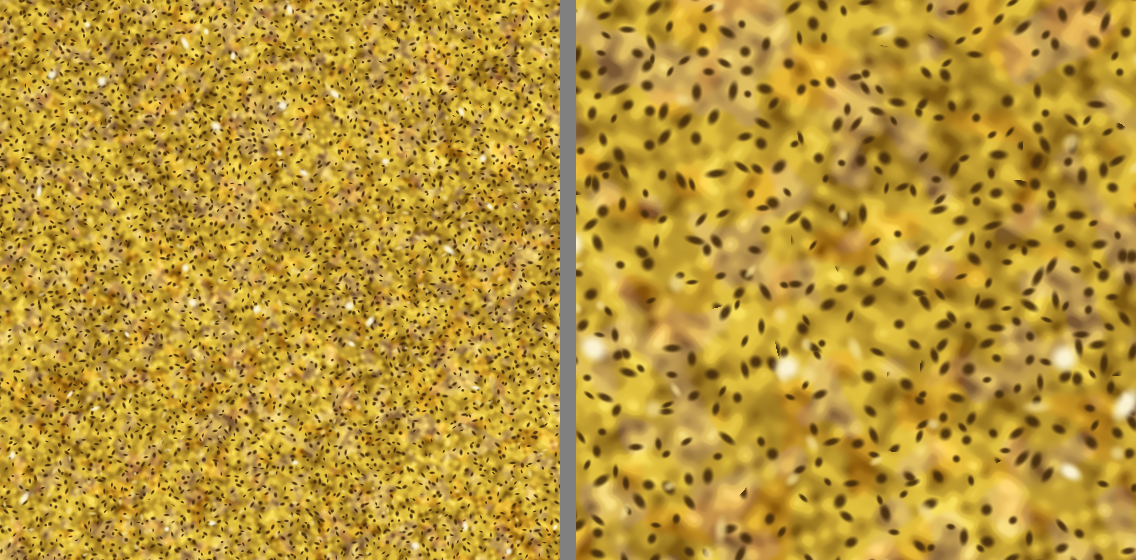
Left, the full canvas; right, a detail of the centre.
Reproduce this texture procedurally as a Shadertoy shader.

```glsl
// Gold glitter: a dense bed of soft yellow and ochre grains, pitted with small
// dark gaps and lit by scattered pale glints. Layered value noise picks the
// metal tone; jittered grids of soft ellipses place the gaps and the glints.

const vec3 SHADOW = vec3(0.27, 0.17, 0.04);
const vec3 UMBER  = vec3(0.49, 0.35, 0.06);
const vec3 OCHRE  = vec3(0.63, 0.49, 0.13);
const vec3 GOLD   = vec3(0.75, 0.61, 0.18);
const vec3 YELLOW = vec3(0.88, 0.75, 0.24);
const vec3 LEMON  = vec3(0.97, 0.87, 0.36);
const vec3 CREAM  = vec3(0.95, 0.86, 0.55);
const vec3 WHITE  = vec3(0.99, 0.96, 0.84);

// Three random values from a cell and a layer seed
vec3 hash3(vec2 cell, float seed) {
    vec3 p = fract(vec3(cell.xyx + seed * 17.3) * vec3(0.1031, 0.1030, 0.0973));
    p += dot(p, p.yxz + 33.33);
    return fract((p.xxy + p.yzz) * p.zyx);
}

vec2 rotate(vec2 p, float angle) {
    float c = cos(angle), s = sin(angle);
    return vec2(c * p.x - s * p.y, s * p.x + c * p.y);
}

// Smooth value noise centred on zero; each layer gets its own rotation
float noise(vec2 uv, float scale, float seed) {
    vec2 p = rotate(uv, seed * 0.7) * scale;
    vec2 cell = floor(p), f = fract(p);
    f = f * f * (3.0 - 2.0 * f);
    float low  = mix(hash3(cell, seed).x, hash3(cell + vec2(1, 0), seed).x, f.x);
    float high = mix(hash3(cell + vec2(0, 1), seed).x, hash3(cell + vec2(1, 1), seed).x, f.x);
    return mix(low, high, f.y) - 0.5;
}

// Coverage of scattered soft ellipses; radius is a fraction of a grid cell
float flakes(vec2 uv, float scale, float chance, float radius, float softness, float seed) {
    vec2 p = rotate(uv, seed * 0.7) * scale;
    vec2 base = floor(p);
    float cover = 0.0;
    for (int y = -1; y <= 1; y++) {
        for (int x = -1; x <= 1; x++) {
            vec2 cell = base + vec2(x, y);
            vec3 place = hash3(cell, seed);
            vec3 form = hash3(cell, seed + 5.0);
            vec2 d = rotate(p - cell - 0.1 - 0.8 * place.xy, form.x * 6.2832);
            float stretch = mix(1.0, 1.6, form.y);
            float size = radius * mix(0.65, 1.25, form.z);
            float reach = length(d * vec2(1.0 / stretch, stretch)) / size;
            float shape = 1.0 - smoothstep(1.0 - softness, 1.0, reach);
            cover = max(cover, shape * step(place.z, chance));
        }
    }
    return cover;
}

// Metal colour from dull (0) to bright (1)
vec3 metal(float tone) {
    vec3 color = mix(UMBER, OCHRE, smoothstep(0.10, 0.30, tone));
    color = mix(color, GOLD, smoothstep(0.27, 0.50, tone));
    color = mix(color, YELLOW, smoothstep(0.48, 0.72, tone));
    return mix(color, LEMON, smoothstep(0.74, 1.0, tone));
}

void mainImage(out vec4 fragColor, in vec2 fragCoord) {
    vec2 uv = fragCoord / iResolution.y;

    // Fine grains over broader uneven patches
    float patches = noise(uv, 9.0, 1.0) + noise(uv, 26.0, 2.0);
    float tone = 0.54 + 0.13 * patches;
    tone += 0.62 * noise(uv, 125.0, 3.0);
    tone += 0.50 * noise(uv, 68.0, 4.0);
    vec3 color = metal(tone);

    // Greyer and warmer tints drift between the grains
    float pale = smoothstep(0.04, 0.26, noise(uv, 52.0, 6.0));
    float warm = smoothstep(0.10, 0.35, noise(uv, 45.0, 7.0));
    color += pale * vec3(0.0, 0.0, 0.14);
    color += warm * vec3(0.03, -0.03, -0.04);

    // Dark gaps, denser in the dull patches
    float density = 0.70 - 0.30 * patches;
    float gaps = flakes(uv, 74.0, density, 0.34, 0.75, 8.0);
    color = mix(color, SHADOW, 0.92 * gaps);

    // Small cream flecks, then a few large white sparkles
    float flecks = flakes(uv, 48.0, 0.16, 0.30, 0.85, 9.0);
    float sparkles = flakes(uv, 15.0, 0.20, 0.15, 0.80, 10.0);
    color = mix(color, CREAM, 0.75 * flecks);
    color = mix(color, WHITE, 0.95 * sparkles);

    fragColor = vec4(clamp(color, 0.0, 1.0), 1.0);
}
```
